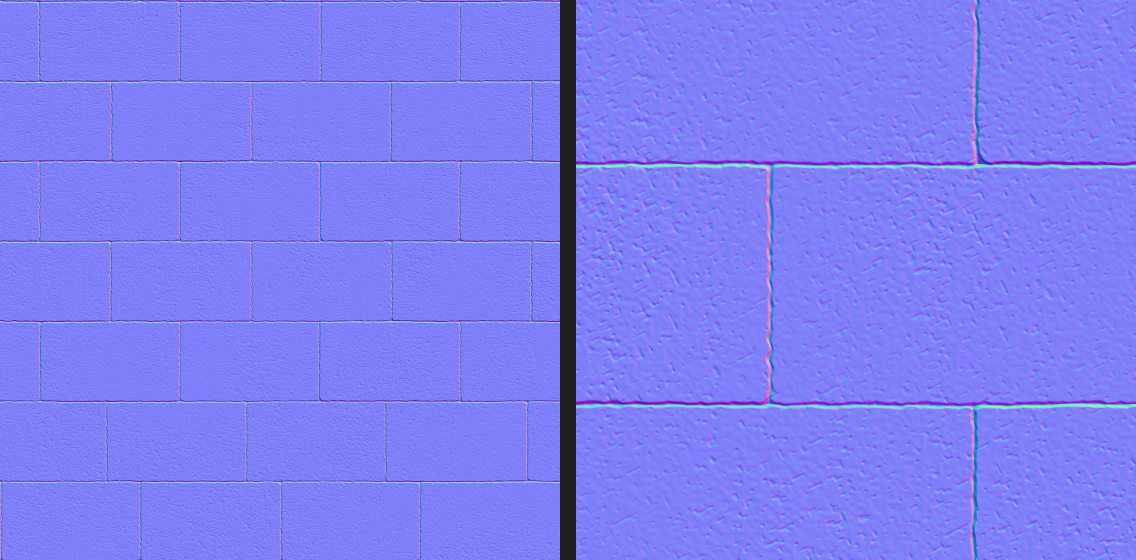
Left, the full canvas; right, a detail of the centre.
Reproduce this texture map procedurally as a Shadertoy shader.

```glsl
// Tangent-space normal map of a staggered block wall with fine grainy faces.
#define COLUMNS 4.0
#define ROWS 7.0
#define ROW_SHIFT 0.003
#define JOINT_JITTER 0.012
#define BEVEL 0.0019
#define DEPTH 0.0027
#define EDGE_WEAR 0.0013
#define GRAIN 0.00026
#define PITS 0.00042
#define STEP 0.0005
#define FLAT_BLUE 0.977
#define SAMPLES 3

float hash(vec2 p) {
    return fract(sin(dot(p, vec2(127.1, 311.7))) * 43758.5453);
}

float noise(vec2 p) {
    vec2 i = floor(p), f = fract(p);
    f = f * f * (3.0 - 2.0 * f);
    return mix(mix(hash(i), hash(i + vec2(1, 0)), f.x),
               mix(hash(i + vec2(0, 1)), hash(i + vec2(1, 1)), f.x), f.y);
}

// Joint offset of a course, in block widths; the lowest courses break the bond
float courseOffset(float row) {
    if (row < 0.5) return 0.005;
    return 0.285 + 0.507 * mod(row, 2.0) - (row < 1.5 ? 0.032 : 0.0);
}

// Height of one block: rounded outline, worn edge, own depth
float blockHeight(vec2 p) {
    float course = floor(p.y * ROWS + 0.5);
    float wander = 0.0014 * (noise(vec2(p.x * 14.0, course)) - 0.5)
                 + 0.0010 * (noise(vec2(p.x * 120.0, course + 30.0)) - 0.5);
    float y = (p.y + ROW_SHIFT + wander) * ROWS;
    float row = mod(floor(y), ROWS);

    // Nearest upright joint, and which side of it we are on
    float x = p.x * COLUMNS - courseOffset(row);
    float joint = floor(x + 0.5);
    float jitter = JOINT_JITTER * (hash(vec2(mod(joint, COLUMNS), row + 20.0)) - 0.5);
    float ragged = 0.0016 * (noise(vec2(joint + row * 9.0, p.y * 170.0)) - 0.5);
    float side = x - joint - jitter - ragged * COLUMNS;
    vec2 block = vec2(mod(joint - (side < 0.0 ? 1.0 : 0.0), COLUMNS), row);

    vec2 edge = vec2(abs(side) / COLUMNS * 1.15,
                     (0.5 - abs(fract(y) - 0.5)) / ROWS);
    edge += EDGE_WEAR * (noise(p * 260.0) - 0.5);

    // Corner radius differs at each corner
    vec2 corner = vec2(side < 0.0 ? 1.0 : 0.0, fract(y) < 0.5 ? 0.0 : 1.0);
    float chip = hash(block * 2.0 + corner + 7.0);
    float radius = 0.004 + 0.006 * chip * chip;
    float inside = radius - length(max(radius - edge, 0.0));

    float depth = DEPTH * (0.6 + 0.8 * hash(block + 3.0));
    return depth * smoothstep(0.0, BEVEL, inside) + 0.8 * min(inside, 0.0);
}

// Fine plaster grain with sparse slanted pits
float grainHeight(vec2 p) {
    float patchy = 0.6 + 0.8 * noise(p * 11.0 + 5.0);
    vec2 slant = vec2(p.x + 0.5 * p.y, p.y - 0.5 * p.x);
    float pit = smoothstep(0.7, 0.95, noise(slant * vec2(280.0, 380.0) + 40.0));
    return patchy * (GRAIN * noise(p * 400.0) - PITS * pit);
}

float height(vec2 p) {
    return blockHeight(p) + grainHeight(p);
}

vec3 surfaceNormal(vec2 p) {
    vec2 e = vec2(STEP, 0.0);
    vec2 slope = vec2(height(p + e.xy) - height(p - e.xy),
                      height(p + e.yx) - height(p - e.yx)) / (2.0 * STEP);
    return normalize(vec3(-slope, 1.0));
}

void mainImage(out vec4 fragColor, in vec2 fragCoord) {
    // Average a grid of samples to smooth the edges
    vec3 normal = vec3(0.0);
    for (int i = 0; i < SAMPLES * SAMPLES; i++) {
        vec2 cell = vec2(float(i % SAMPLES), float(i / SAMPLES)) + 0.5;
        vec2 shift = cell / float(SAMPLES) - 0.5;
        normal += surfaceNormal((fragCoord + shift) / iResolution.xy);
    }
    normal /= float(SAMPLES * SAMPLES);
    vec3 color = normal * 0.5 + 0.5;
    color.b *= FLAT_BLUE;
    fragColor = vec4(color, 1.0);
}
```
